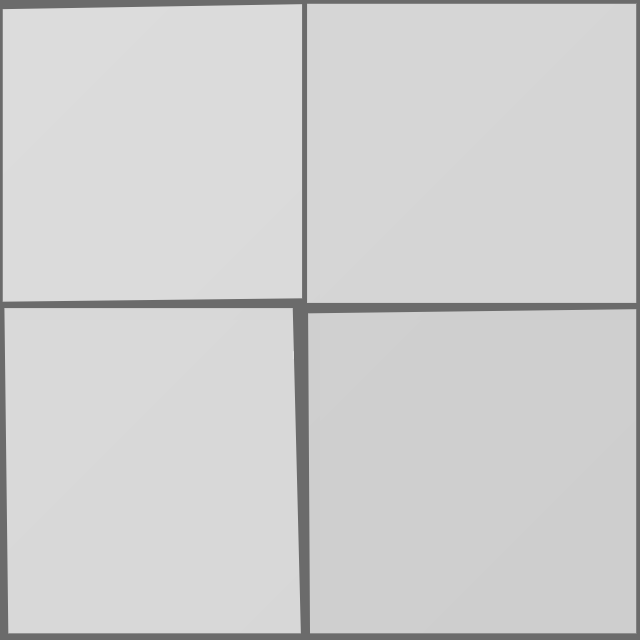
Reproduce this background procedurally as a Shadertoy shader.

```glsl
// Four pale, slightly crooked tiles laid over dark grey grout.
// Each tile is a convex quad: the largest signed distance to its four edges
// gives a smooth mask, filled with a faint diagonal gradient.

// Signed distance to the line a-b, negative on its left
float edgeDistance(vec2 p, vec2 a, vec2 b) {
    vec2 along = normalize(b - a);
    return dot(p - a, vec2(along.y, -along.x));
}

// Corners run counter-clockwise from the lower left
float quadDistance(vec2 p, vec2 a, vec2 b, vec2 c, vec2 d) {
    return max(max(edgeDistance(p, a, b), edgeDistance(p, b, c)),
               max(edgeDistance(p, c, d), edgeDistance(p, d, a)));
}

// Antialiased coverage of a shape from its distance
float coverage(float dist) {
    return clamp(0.5 - dist * iResolution.y, 0.0, 1.0);
}

void mainImage(out vec4 fragColor, in vec2 fragCoord) {
    vec2 uv = fragCoord / iResolution.xy;

    float topLeft = quadDistance(uv, vec2(0.0043, 0.5286), vec2(0.472, 0.5339),
                                 vec2(0.472, 0.9935), vec2(0.0043, 0.9857));
    float topRight = quadDistance(uv, vec2(0.4798, 0.5267), vec2(0.9941, 0.5267),
                                  vec2(0.9941, 0.9941), vec2(0.4798, 0.9941));
    float lowLeft = quadDistance(uv, vec2(0.013, 0.0104), vec2(0.4701, 0.0104),
                                 vec2(0.4574, 0.5186), vec2(0.0069, 0.5186));
    float lowRight = quadDistance(uv, vec2(0.4844, 0.0104), vec2(0.9941, 0.0104),
                                  vec2(0.9941, 0.5169), vec2(0.4814, 0.5104));

    // Faint light from the upper left within every tile
    vec2 local = fract(uv * 2.0) - 0.5;
    float sheen = 0.004 * (local.y - local.x);

    // Grout, then the tiles
    float shade = 0.42;
    shade = mix(shade, 0.859 + sheen, coverage(topLeft));
    shade = mix(shade, 0.837 + sheen, coverage(topRight));
    shade = mix(shade, 0.848 + sheen, coverage(lowLeft));
    shade = mix(shade, 0.811 + sheen, coverage(lowRight));

    // Tiny bright chip on the lower left tile's inner edge
    vec2 chip = abs(uv - vec2(0.4583, 0.445)) - vec2(0.0008, 0.006);
    shade = mix(shade, 0.9, coverage(max(chip.x, chip.y)));

    fragColor = vec4(vec3(shade), 1.0);
}
```
